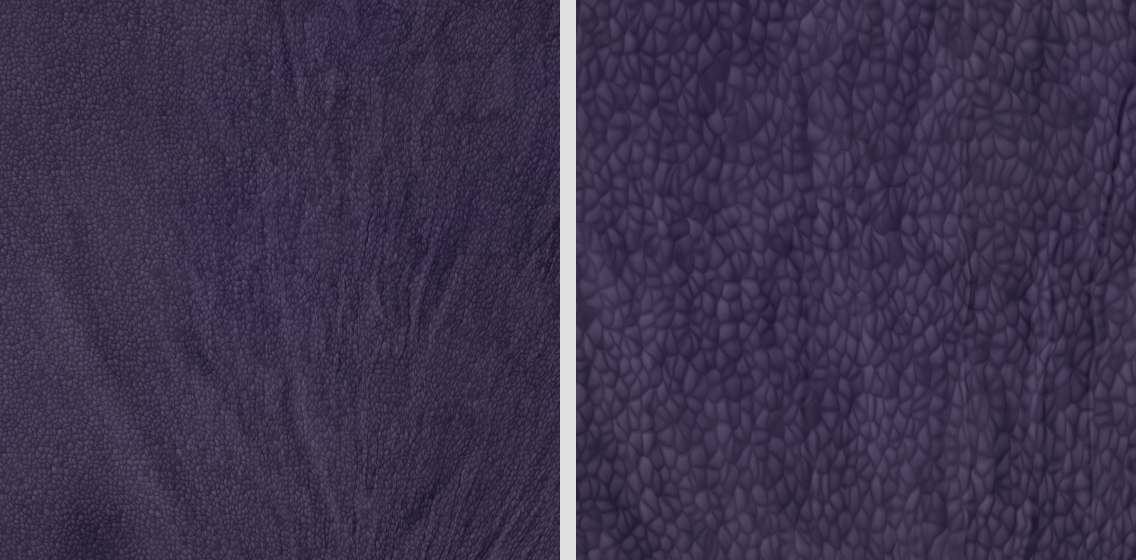
Left, the full canvas; right, a detail of the centre.
Give the GLSL for this texture, as a three.js fragment shader.

```glsl
// Dark violet leather: a pebbled grain from warped, stretched Voronoi cells, lit
// from the upper left, cut by long creases that fan out from below the lower edge.
// Broad folds, soft mottling and bluish patches of dye vary the tone.
varying vec2 vUv;

const vec3 SHADOW_VIOLET = vec3(0.158, 0.127, 0.215);
const vec3 LIGHT_VIOLET = vec3(0.312, 0.270, 0.370);
const vec3 BLUE_DYE = vec3(-0.005, -0.010, 0.016);
const vec2 LIGHT_DIR = vec2(-0.75, 0.66);
const float GRAIN_COUNT = 112.0;

vec2 hash2(vec2 p) {
  vec3 q = fract(p.xyx * vec3(0.1031, 0.1030, 0.0973));
  q += dot(q, q.yzx + 33.33);
  return fract((q.xx + q.yz) * q.zy);
}

float valueNoise(vec2 p) {
  vec2 cell = floor(p);
  vec2 f = fract(p);
  f = f * f * (3.0 - 2.0 * f);
  float low = mix(hash2(cell).x, hash2(cell + vec2(1.0, 0.0)).x, f.x);
  float high = mix(hash2(cell + vec2(0.0, 1.0)).x, hash2(cell + 1.0).x, f.x);
  return mix(low, high, f.y);
}

vec2 noise2(vec2 p) {
  return vec2(valueNoise(p), valueNoise(p + 47.3)) - 0.5;
}

float fbm(vec2 p) {
  float sum = 0.0;
  float weight = 0.533;
  for (int i = 0; i < 4; i++) {
    sum += weight * valueNoise(p);
    p = p * 2.03 + vec2(17.3, 9.1);
    weight *= 0.5;
  }
  return sum;
}

// Pebbles: cells measured longer along the grain direction, shaded as domes.
float pebbles(vec2 p, vec2 along, float stretch) {
  vec2 home = floor(p);
  vec2 nearestOffset = vec2(0.0);
  float nearest = 9.0;
  float second = 9.0;
  for (int j = -2; j <= 2; j++) {
    for (int i = -2; i <= 2; i++) {
      vec2 cell = home + vec2(float(i), float(j));
      vec2 offset = cell + 0.05 + 0.9 * hash2(cell) - p;
      float across = dot(offset, vec2(along.y, -along.x));
      float d = length(vec2(across * stretch, dot(offset, along) / stretch));
      if (d < nearest) {
        second = nearest;
        nearest = d;
        nearestOffset = offset;
      } else {
        second = min(second, d);
      }
    }
  }
  float dome = smoothstep(-0.05, 0.55, second - nearest);
  float lit = -dot(nearestOffset, LIGHT_DIR) * sqrt(dome);
  return 0.46 * (dome - 0.48) + 0.62 * lit;
}

// Long winding groove with a lit lip, following a contour of stretched noise.
float creases(vec2 p, vec2 frequency, float thickness) {
  float coarse = valueNoise(p * frequency);
  float level = mix(coarse, valueNoise(p * frequency * 1.9 + 7.7), 0.35) - 0.5;
  float groove = exp(-level * level / (thickness * thickness));
  float lip = exp(-pow((level - 2.0 * thickness) / thickness, 2.0));
  return 0.8 * lip - groove;
}

// Soft fold from a to b: bright on its left side (looking from a to b), dark on its right.
float fold(vec2 p, vec2 a, vec2 b, float width) {
  vec2 span = b - a;
  float t = clamp(dot(p - a, span) / dot(span, span), 0.0, 1.0);
  vec2 away = p - a - span * t;
  float side = dot(away, normalize(vec2(-span.y, span.x))) / width;
  float reach = dot(away, away) / (width * width);
  return 1.65 * side * exp(-reach) * smoothstep(0.0, 0.4, t) * smoothstep(1.15, 0.8, t);
}

float foldRelief(vec2 p) {
  float sum = -0.24 * fold(p, vec2(0.03, 0.66), vec2(0.34, 0.03), 0.036);
  sum += 0.28 * fold(p, vec2(0.46, 0.60), vec2(0.59, 0.03), 0.018);
  sum -= 0.14 * fold(p, vec2(0.26, 0.46), vec2(0.49, 0.16), 0.024);
  sum += 0.26 * fold(p, vec2(0.49, 1.08), vec2(0.53, 0.80), 0.012);
  sum += 0.15 * fold(p, vec2(0.90, 0.74), vec2(0.70, 0.26), 0.020);
  sum += 0.17 * fold(p, vec2(0.92, 0.27), vec2(0.66, -0.03), 0.018);
  return sum;
}

void main() {
  // Wobbled coordinates keep folds and creases from running straight.
  vec2 wobble = vec2(fbm(vUv * 6.0), fbm(vUv * 6.0 + 31.7)) - 0.5;
  vec2 ripple = noise2(vUv * 45.0);
  vec2 p = vUv + 0.04 * wobble;
  vec2 fan = vec2((p.x - 0.58) / (p.y + 0.6) + 2.0, p.y) + 0.005 * ripple;
  float creased = smoothstep(0.15, 0.6, p.x);

  // Fine relief: pebbles leaning with the fan, their depth varying, then creases.
  vec2 along = normalize(vec2(1.0 * (p.x - 0.58) + 0.9 * wobble.x, 1.0));
  float stretch = mix(1.15, 1.46, creased);
  vec2 grain = vUv * GRAIN_COUNT + 2.0 * wobble + 0.3 * noise2(vUv * 130.0) + 0.5 * ripple;
  float depth = mix(0.8, 1.2, valueNoise(vUv * 24.0 + 8.0));
  float tone = 0.46 + depth * pebbles(grain, along, stretch);
  float patches = smoothstep(0.32, 0.62, fbm(vUv * vec2(8.0, 4.0) + 5.0));
  tone += 0.30 * patches * mix(0.3, 1.0, creased) * creases(fan, vec2(40.0, 4.5), 0.045);
  tone += 0.20 * mix(0.4, 1.0, creased) * creases(fan + 3.7, vec2(72.0, 11.0), 0.075);

  // Broad light: folds, mottling, brighter lower left, darker right and corner.
  tone += foldRelief(p) + 0.26 * (fbm(vUv * 5.0 + 11.0) - 0.5);
  tone += 0.10 * smoothstep(0.7, 0.1, length(vUv - vec2(0.2, 0.35)));
  tone -= 0.11 * smoothstep(0.5, 1.0, vUv.x);
  tone -= 0.34 * smoothstep(0.13, 0.0, length((p - vec2(0.16, 0.03)) * vec2(1.3, 0.8)));

  // Dye: bluer in soft clouds over the upper and middle parts.
  float blue = smoothstep(0.38, 0.75, fbm(vUv * 5.0 + 63.0)) * smoothstep(0.15, 0.6, vUv.y);
  vec3 leather = mix(SHADOW_VIOLET, LIGHT_VIOLET, clamp(tone, -0.3, 1.25));
  gl_FragColor = vec4(leather + BLUE_DYE * blue, 1.0);
}
```
